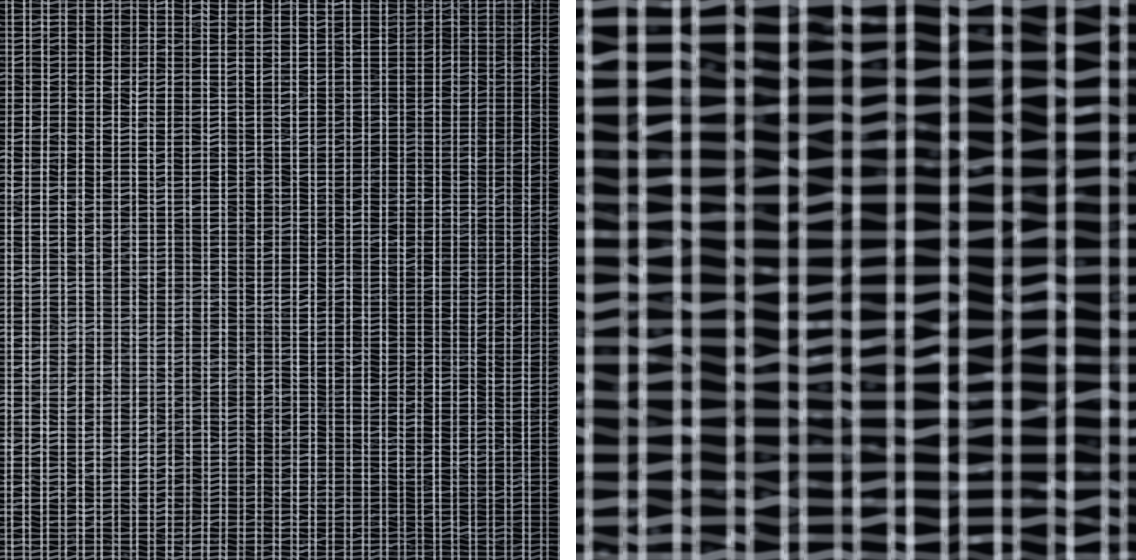
Left: the whole. Right: its middle third, enlarged.
Reproduce this texture procedurally as a three.js fragment shader.

```glsl
// Dark woven mesh: paired vertical wires over fine horizontal threads.
// Wires are repeated distance profiles; layered sines bend and shade them,
// and cellular noise adds small glints of dust.
varying vec2 vUv;

float hash(vec2 p) {
  p = fract(p * vec2(0.1031, 0.1173));
  p += dot(p, p.yx + 33.33);
  return fract((p.x + p.y) * p.x * 17.0);
}

// Soft-edged line: 1 on the axis, 0 outside
float line(float dist, float halfWidth, float soft) {
  return 1.0 - smoothstep(halfWidth - soft, halfWidth + soft, dist);
}

// Layered sines, about -1 to 1
float waves(vec2 p) {
  return 0.5 * sin(p.x * 7.0 + 2.0 * sin(p.y * 5.0))
       + 0.3 * sin(p.y * 13.0 - p.x * 9.0)
       + 0.2 * sin(p.x * 23.0 + p.y * 19.0);
}

// Cellular noise: one randomly placed glint in a few of the cells
float glints(vec2 p) {
  vec2 cell = floor(p);
  float sum = 0.0;
  for (int y = -1; y <= 1; y++) {
    for (int x = -1; x <= 1; x++) {
      vec2 id = cell + vec2(float(x), float(y));
      vec2 seed = vec2(hash(id + 3.0), hash(id + 71.0));
      float strength = smoothstep(0.7, 1.0, hash(id + 137.0));
      sum += strength * line(length((p - id - seed) * vec2(0.8, 1.1)), 0.25, 0.2);
    }
  }
  return sum;
}

void main() {
  vec2 uv = vUv;
  float drift = waves(uv);

  // Hazy, thicker weave at the lower left
  vec2 away = (uv - vec2(0.2, 0.36)) / vec2(0.28, 0.24);
  float haze = exp(-dot(away, away));

  // Vertical wires: 31.4 mirrored pairs across
  float column = (uv.x - 0.367) * 31.4 + 0.03 * drift;
  float pairDist = abs(fract(column + 0.5) - 0.5);
  float wireDist = abs(pairDist - 0.178);
  float wireId = floor(column * 2.0);
  float wire = line(wireDist, 0.074 + 0.01 * haze, 0.045);

  // Horizontal threads: 94 rows, each opening with its own tone and tilt
  float gapId = 2.0 * floor(column + 0.178) + step(0.356, fract(column + 0.178));
  float row = uv.y * 94.0 + 0.12 * drift;
  float rowId = floor(row);
  float cellTone = hash(vec2(gapId, rowId));
  float tilt = 0.3 * (cellTone - 0.5) * sin(column * 6.2832);
  float threadDist = abs(fract(row) - 0.5 + tilt);
  float thread = line(threadDist, 0.2 + 0.03 * haze + 0.05 * cellTone, 0.14);

  // Dark openings, then threads, then the brighter wires
  vec3 color = vec3(0.018, 0.026, 0.04) + 0.015 * haze;
  float threadTone = mix(1.02, 0.9, smoothstep(0.3, 1.0, uv.x));
  threadTone *= 0.7 + 0.5 * cellTone;
  color = mix(color, vec3(0.37, 0.382, 0.402) * threadTone, thread);

  float wireTone = 0.78 + 0.26 * thread + 0.14 * hash(vec2(wireId, 9.0));
  wireTone *= 0.9 + 0.2 * hash(vec2(wireId, rowId + 200.0));
  color = mix(color, vec3(0.605, 0.617, 0.637) * wireTone, wire);

  // Dust, mostly seen in the openings
  color += vec3(0.18, 0.19, 0.205) * glints(uv * 105.0) * (1.0 - 0.65 * wire);

  // Broad light, slightly cooler to the right and darker at the edges
  float light = 1.0 + 0.025 * drift;
  light *= 1.0 - 0.16 * smoothstep(0.88, 1.0, uv.x);
  light *= 1.0 - 0.07 * smoothstep(0.8, 1.0, uv.y);
  light *= 1.0 - 0.07 * smoothstep(0.2, 0.0, uv.y);
  color *= light * mix(vec3(1.0), vec3(0.98, 0.995, 1.02), uv.x);

  gl_FragColor = vec4(clamp(color, 0.0, 1.0), 1.0);
}
```
